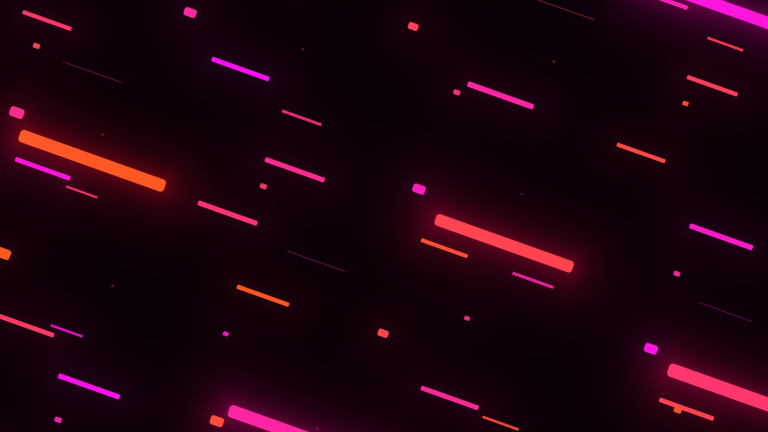
Write a WebGL 1 fragment shader that draws this background.

```glsl
precision highp float;
// Tilted neon bars and dashes glowing over a near-black plum backdrop.
// Each layer scatters rounded boxes along a low-discrepancy sequence, with
// a magenta-to-orange tint and an exponential halo per box.

uniform vec2 u_resolution;

#define TILT 0.342            // radians, bars fall towards the right
#define MARGIN 0.10           // scatter area beyond the canvas edges
#define JITTER 0.05           // random shift of each box
#define GLOW_REACH 0.045      // halo falloff distance
#define BACKDROP vec3(0.042, 0.0, 0.028)
#define GLOW_FILTER vec3(1.0, 0.12, 0.85)
#define MAGENTA vec3(0.98, 0.06, 0.95)
#define ROSE vec3(0.99, 0.19, 0.48)
#define ORANGE vec3(1.0, 0.36, 0.10)
#define MAX_BOXES 20

vec2 hash2(vec2 p) {
  vec2 q = vec2(dot(p, vec2(127.1, 311.7)), dot(p, vec2(269.5, 183.3)));
  return fract(sin(q) * 43758.55);
}

vec3 neonTint(float hue) {
  vec3 warm = mix(ROSE, ORANGE, clamp(hue * 2.0 - 1.0, 0.0, 1.0));
  return mix(MAGENTA, warm, clamp(hue * 2.0, 0.0, 1.0));
}

float roundedBox(vec2 p, vec2 halfSize, float radius) {
  vec2 q = abs(p) - halfSize + radius;
  return length(max(q, 0.0)) + min(max(q.x, q.y), 0.0) - radius;
}

// Rotates into the frame whose x axis runs along the bars.
vec2 alongBars(vec2 p) {
  float c = cos(TILT), s = sin(TILT);
  return vec2(c * p.x - s * p.y, s * p.x + c * p.y);
}

// Paints one set of similar boxes, halo first, then the solid shape.
void paintLayer(inout vec3 color, vec2 p, int count, vec2 halfSize,
                float opacity, float glow, vec2 seed) {
  float pixel = 1.0 / u_resolution.y;
  vec2 area = u_resolution / u_resolution.y + 2.0 * MARGIN;
  for (int i = 0; i < MAX_BOXES; i++) {
    if (i >= count) break;
    float n = float(i);
    vec2 rnd = hash2(seed * 17.0 + n);
    vec2 center = (fract(seed + n * vec2(0.7549, 0.5698)) - 0.5) * area;
    center += (rnd - 0.5) * 2.0 * JITTER;
    vec2 size = halfSize * mix(0.75, 1.1, rnd.x);
    float d = roundedBox(alongBars(p - center), size, size.y * 0.6);
    vec3 tint = neonTint(fract(seed.x + 0.22 + n * 0.618));
    color += tint * GLOW_FILTER * glow * exp(-max(d, 0.0) / GLOW_REACH);
    float cover = 1.0 - smoothstep(-0.75 * pixel, 0.75 * pixel, d);
    color = mix(color, tint, cover * opacity);
  }
}

void main() {
  vec2 p = (gl_FragCoord.xy - 0.5 * u_resolution) / u_resolution.y;
  vec3 color = BACKDROP;

  // Wide bars, then ever finer dashes
  paintLayer(color, p, 5, vec2(0.175, 0.0145), 1.0, 0.30, vec2(0.88, 0.90));
  paintLayer(color, p, 19, vec2(0.075, 0.0060), 1.0, 0.07, vec2(0.31, 0.47));
  paintLayer(color, p, 7, vec2(0.046, 0.0032), 0.9, 0.02, vec2(0.63, 0.12));
  paintLayer(color, p, 4, vec2(0.085, 0.0012), 0.4, 0.0, vec2(0.17, 0.74));

  // Stubby dots and faint specks
  paintLayer(color, p, 9, vec2(0.0160, 0.0110), 1.0, 0.07, vec2(0.52, 0.29));
  paintLayer(color, p, 11, vec2(0.0085, 0.0062), 0.95, 0.02, vec2(0.07, 0.58));
  paintLayer(color, p, 8, vec2(0.0026, 0.0020), 0.5, 0.0, vec2(0.41, 0.83));

  gl_FragColor = vec4(min(color, 1.0), 1.0);
}
```
